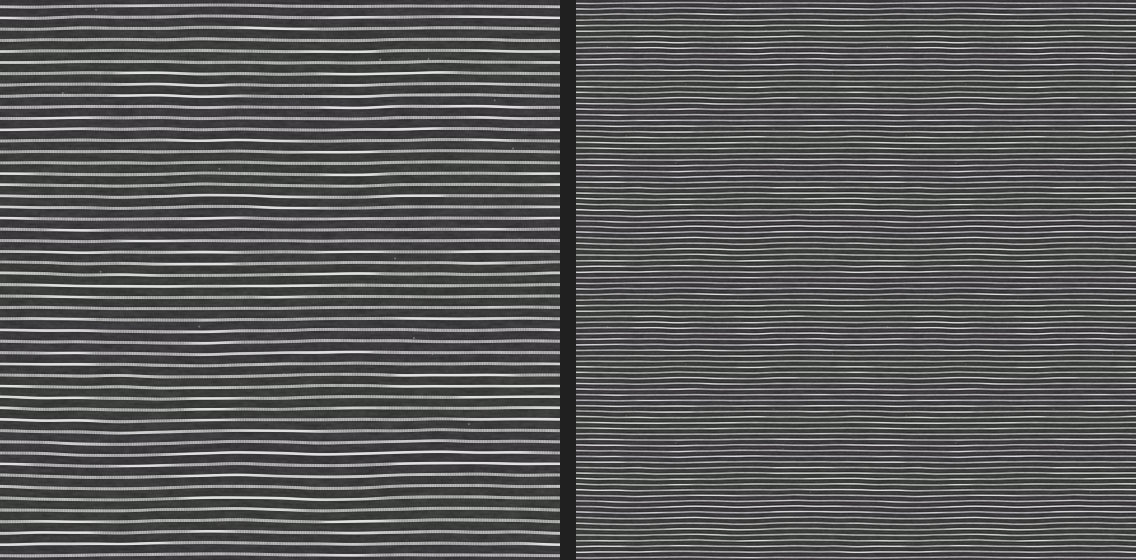
Left, the tile; right, the same tile 2 across and 2 down.
Reproduce this texture procedurally as a three.js fragment shader.

```glsl
// Dark ribbed cloth with fifty fine pale horizontal stripes, slightly wavy and unevenly bright.
varying vec2 vUv;

const float STRIPES = 50.0;
const float RIBS = 220.0;
const float TAU = 6.2831853;

const vec3 CLOTH_DARK = vec3(0.175);
const vec3 CLOTH_LIGHT = vec3(0.275);
const vec3 STRIPE_GRAY = vec3(0.67);
const vec3 STRIPE_BRIGHT = vec3(0.88);
const vec3 SPECK_GRAY = vec3(0.52);

float hash(vec2 p, float seed) {
  vec3 q = fract(vec3(p.xyx) * 0.1031 + seed * 0.137);
  q += dot(q, q.yzx + 33.33);
  return fract((q.x + q.y) * q.z);
}

// Value noise that wraps after a whole number of cells
float noise(vec2 uv, vec2 cells, float seed) {
  vec2 p = uv * cells;
  vec2 i = floor(p);
  vec2 f = fract(p);
  f = f * f * (3.0 - 2.0 * f);
  vec2 a = mod(i, cells);
  vec2 b = mod(i + 1.0, cells);
  float low = mix(hash(a, seed), hash(vec2(b.x, a.y), seed), f.x);
  float high = mix(hash(vec2(a.x, b.y), seed), hash(b, seed), f.x);
  return mix(low, high, f.y);
}

// Vertical drift of the weave, in stripe pitches
float weaveDrift(vec2 uv) {
  float swell = 0.09 * sin(TAU * uv.x) * (0.6 + 0.4 * sin(TAU * uv.y));
  float waver = 0.26 * (noise(uv, vec2(5.0, 6.0), 1.0) - 0.5);
  float wiggle = 0.10 * (noise(uv, vec2(14.0, 25.0), 2.0) - 0.5);
  return swell + waver + wiggle;
}

float stripeMask(float offset, float halfWidth, float softness) {
  return 1.0 - smoothstep(halfWidth - softness, halfWidth + softness, abs(offset));
}

// Streaky threads, fine grain and a shadow beside each stripe
vec3 clothColor(vec2 weave, vec2 uv, float offset) {
  float streak = noise(weave, vec2(36.0, 200.0), 3.0);
  float fiber = noise(weave, vec2(128.0, 250.0), 4.0);
  float grain = noise(uv, vec2(256.0, 384.0), 5.0);
  float thread = 0.5 - 0.5 * cos(TAU * 4.0 * offset);
  float tone = 0.40 * streak + 0.28 * fiber + 0.24 * grain + 0.12 * thread;
  tone -= 0.18 * stripeMask(offset, 0.23, 0.07);
  return mix(CLOTH_DARK, CLOTH_LIGHT, clamp(tone + 0.05, 0.0, 1.0));
}

// Gray ribbed thread that shines along irregular stretches
vec3 stripeColor(vec2 uv, float row, float shine) {
  float rib = 0.5 + 0.5 * cos(TAU * (RIBS * uv.x + 0.5 * mod(row, 2.0)));
  float mottle = noise(vec2(uv.x, row / STRIPES), vec2(96.0, STRIPES), 6.0);
  vec3 plain = STRIPE_GRAY + 0.09 * (rib - 0.5) + 0.06 * (mottle - 0.5);
  return mix(plain, STRIPE_BRIGHT, shine);
}

// A few tiny round flecks of lint
float speckMask(vec2 uv) {
  vec2 cells = vec2(32.0);
  vec2 cell = mod(floor(uv * cells), cells);
  vec2 center = 0.2 + 0.6 * vec2(hash(cell, 7.0), hash(cell, 8.0));
  float dist = length(fract(uv * cells) - center);
  return step(0.985, hash(cell, 9.0)) * (1.0 - smoothstep(0.03, 0.085, dist));
}

void main() {
  // Stripe coordinates
  float y = vUv.y * STRIPES + weaveDrift(vUv);
  float row = mod(floor(y), STRIPES);
  float offset = fract(y) - 0.5;
  vec2 weave = vec2(vUv.x, y / STRIPES);

  // Shiny stretches are brighter and narrower
  float gloss = noise(vec2(vUv.x, row / STRIPES), vec2(8.0, STRIPES), 10.0);
  float shine = smoothstep(0.56, 0.86, gloss);
  float halfWidth = mix(0.135, 0.115, shine);

  vec3 color = clothColor(weave, vUv, offset);
  color = mix(color, SPECK_GRAY, 0.7 * speckMask(vUv));
  color = mix(color, stripeColor(vUv, row, shine), stripeMask(offset, halfWidth, 0.055));

  // Faint drift between cool green and violet
  float tint = cos(TAU * (5.0 * vUv.y + 0.05));
  color += 0.006 * tint * vec3(0.4, -1.0, 0.8);

  gl_FragColor = vec4(color, 1.0);
}
```
